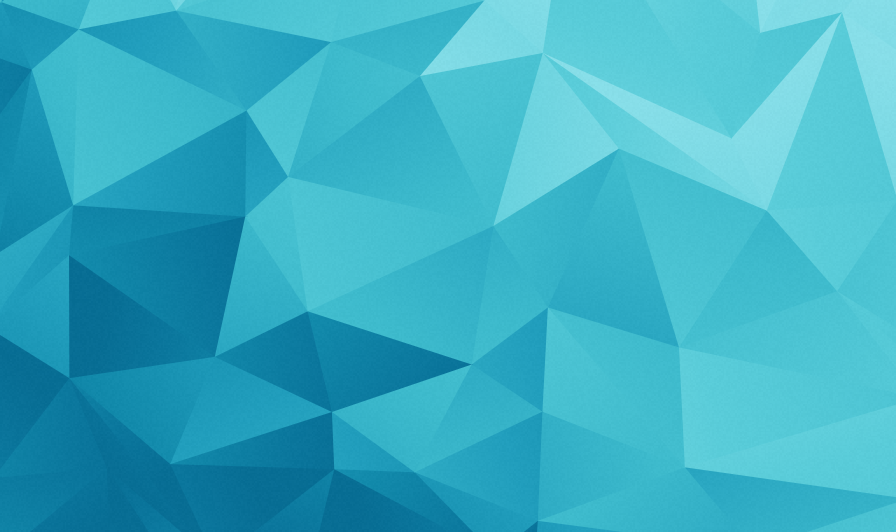
Reproduce this background procedurally as a WebGL 2 fragment shader.

```glsl
#version 300 es
precision highp float;

uniform vec2 u_resolution;
out vec4 fragColor;

vec2 hash2(vec2 p) {
    vec3 q = fract(p.xyx * vec3(0.1031, 0.1030, 0.0973));
    q += dot(q, q.yzx + 33.33);
    return fract((q.xx + q.yz) * q.zy);
}

float cross2(vec2 a, vec2 b) {
    return a.x * b.y - a.y * b.x;
}

float area(vec2 a, vec2 b, vec2 c) {
    return cross2(b - a, c - a);
}

// Grid spacing grows from the lower left to the upper right
vec2 gridToCanvas(vec2 g) {
    return 0.085 * pow(max(g, 0.0), vec2(1.4)) - 0.2;
}

vec2 canvasToGrid(vec2 p) {
    return pow((p + 0.2) / 0.085, vec2(1.0 / 1.4));
}

// Staggered, jittered mesh vertex
vec2 meshVertex(vec2 id) {
    vec2 jitter = (hash2(id + 5.0) - 0.5) * 0.74;
    float stagger = (mod(id.x, 2.0) - 0.5) * 0.5;
    return gridToCanvas(id + jitter + vec2(0.0, stagger));
}

// Deep blue to pale aqua
vec3 ramp(float t) {
    vec3 color = vec3(0.03, 0.43, 0.58);
    color = mix(color, vec3(0.04, 0.46, 0.61), clamp(t / 0.07, 0.0, 1.0));
    color = mix(color, vec3(0.07, 0.54, 0.67), clamp((t - 0.07) / 0.14, 0.0, 1.0));
    color = mix(color, vec3(0.13, 0.62, 0.74), clamp((t - 0.21) / 0.15, 0.0, 1.0));
    color = mix(color, vec3(0.24, 0.73, 0.80), clamp((t - 0.36) / 0.20, 0.0, 1.0));
    color = mix(color, vec3(0.35, 0.80, 0.85), clamp((t - 0.56) / 0.26, 0.0, 1.0));
    return mix(color, vec3(0.53, 0.87, 0.91), clamp((t - 0.82) / 0.18, 0.0, 1.0));
}

// Signed distance to the line through a and b, positive on its left
float edgeDistance(vec2 p, vec2 a, vec2 b) {
    return cross2(b - a, p - a) / max(length(b - a), 1e-5);
}

// Shaded facet: color weighted by coverage, coverage in alpha
vec4 facet(vec2 p, vec2 a, vec2 b, vec2 c, vec2 seed) {
    float inside = min(edgeDistance(p, a, b), min(edgeDistance(p, b, c), edgeDistance(p, c, a)));
    float coverage = clamp(0.5 + inside * u_resolution.y, 0.0, 1.0);

    vec2 center = (a + b + c) / 3.0;
    vec2 rnd = hash2(seed);
    float aspect = u_resolution.x / u_resolution.y;
    float light = dot(center / vec2(aspect, 1.0), vec2(0.55, 0.45));
    float tone = 0.5 + 1.2 * (light - 0.5) + 0.46 * (rnd.x - 0.5);

    // Soft sheen across the facet, stronger in the shade
    float angle = 6.2832 * rnd.y;
    float sheen = mix(0.65, 0.25, clamp(tone, 0.0, 1.0));
    tone = clamp(tone, 0.02, 0.98) + sheen * dot(p - center, vec2(cos(angle), sin(angle)));
    return vec4(ramp(tone), 1.0) * coverage;
}

void main() {
    vec2 p = gl_FragCoord.xy / u_resolution.y;
    vec2 home = floor(canvasToGrid(p));
    vec4 sum = vec4(0.0);

    for (int y = -1; y <= 1; y++) {
        for (int x = -1; x <= 1; x++) {
            vec2 id = home + vec2(x, y);
            vec2 a = meshVertex(id);
            vec2 b = meshVertex(id + vec2(1.0, 0.0));
            vec2 c = meshVertex(id + vec2(1.0, 1.0));
            vec2 d = meshVertex(id + vec2(0.0, 1.0));
            vec2 seed1 = id + vec2(17.0, 31.0);
            vec2 seed2 = id + vec2(53.0, 71.0);

            // Split along the diagonal that leaves the fuller triangles
            if (min(area(a, b, c), area(a, c, d)) > min(area(a, b, d), area(b, c, d))) {
                sum += facet(p, a, b, c, seed1) + facet(p, a, c, d, seed2);
            } else {
                sum += facet(p, a, b, d, seed1) + facet(p, b, c, d, seed2);
            }
        }
    }
    vec3 color = sum.rgb / max(sum.a, 1e-4);

    // Fine paper grain
    color += (hash2(floor(p * 304.0)).x - 0.5) * 0.016;
    fragColor = vec4(color, 1.0);
}
```
